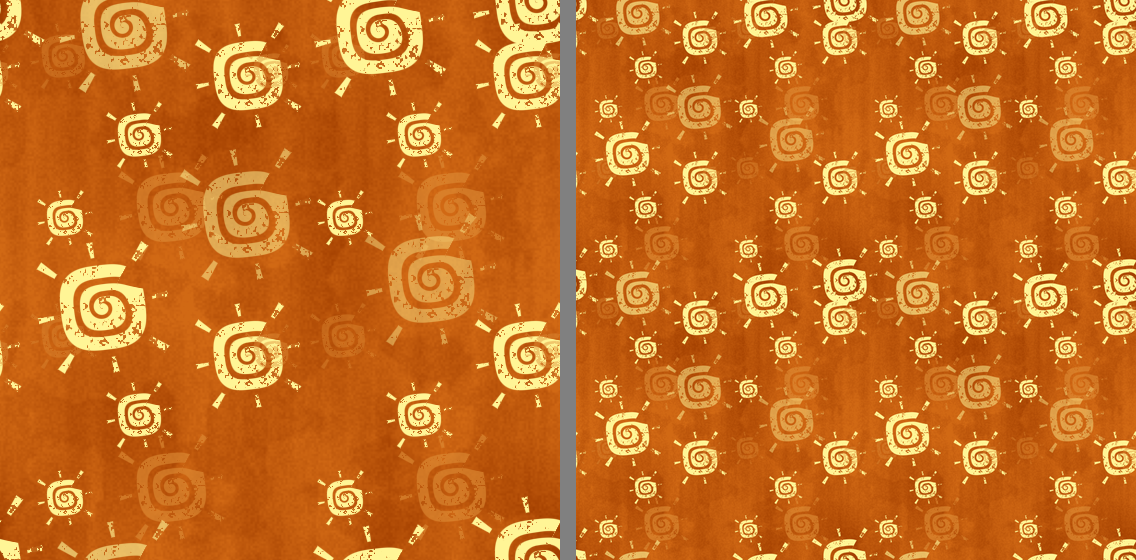
Left: one tile. Right: repeated 2 by 2.
This pattern is drawn by a WebGL 1 fragment shader. Its source:

```glsl
precision highp float;
uniform vec2 u_resolution;

const float TAU = 6.2831853;

float hash(vec2 p) {
  vec3 h = fract(p.xyx * 0.1031);
  h += dot(h, h.yzx + 33.33);
  return fract((h.x + h.y) * h.z);
}

// Value noise that wraps after a whole number of cells
float noise(vec2 p, vec2 period) {
  vec2 i = floor(p);
  vec2 f = p - i;
  f = f * f * (3.0 - 2.0 * f);
  vec2 a = mod(i, period);
  vec2 b = mod(i + 1.0, period);
  return mix(mix(hash(a), hash(vec2(b.x, a.y)), f.x),
             mix(hash(vec2(a.x, b.y)), hash(b), f.x), f.y);
}

float fbm(vec2 uv, vec2 cells) {
  float sum = 0.0;
  float weight = 0.5;
  for (int i = 0; i < 5; i++) {
    sum += weight * noise(uv * cells, cells);
    cells *= 2.0;
    weight *= 0.5;
  }
  return sum / 0.97;
}

// Rounded square of radius 1, cut by a groove that winds to the middle
float spiralDistance(vec2 q, float angle) {
  vec2 s = abs(mat2(0.993, -0.12, 0.12, 0.993) * q);
  float round_r = length(q);
  float square_r = pow(pow(s.x, 3.0) + pow(s.y, 3.0), 1.0 / 3.0);
  float r = mix(round_r, square_r * 1.03, smoothstep(0.2, 0.7, round_r));
  float turn = fract(angle / TAU - 0.169);
  float d = r - 1.0;
  for (int k = -1; k < 3; k++) {
    float t = turn + float(k);
    float groove = 0.61 + min(0.42 * exp(-22.0 * (t + 0.094)), 2.0)
      - 0.3 * smoothstep(0.75, 1.1, t) - 0.2 * max(t - 1.1, 0.0);
    float halfWidth = mix(0.075, 0.045, smoothstep(0.7, 1.6, t))
      * (1.0 - smoothstep(1.9, 2.2, t));
    float cut = halfWidth - abs(r - groove);
    // The open mouth of the groove removes everything outside it
    if (k < 0) cut = min(r - groove + halfWidth, (1.0 - turn) * TAU * r);
    d = max(d, cut);
  }
  return d;
}

// Eight bars, the diagonal ones longer and farther out
float rayDistance(vec2 q, float angle) {
  float k = floor((angle - 0.21) / (TAU / 8.0) + 0.5);
  float a = angle - 0.21 - k * TAU / 8.0;
  float diagonal = mod(k, 2.0);
  vec2 v = length(q) * vec2(cos(a), sin(a));
  v.x -= 1.33 + 0.19 * diagonal;
  return max(abs(v.x) - 0.18 - 0.05 * diagonal,
             abs(v.y) - 0.055 - 0.02 * diagonal - 0.08 * v.x);
}

// Paints a worn sun, repeated at the given period
void sun(inout vec3 color, vec2 uv, vec2 centre, float period, float size,
         vec3 paint, float alpha) {
  vec2 q = (mod(uv - centre + 0.5 * period, period) - 0.5 * period) / size;
  if (length(q) > 2.0) return;
  float angle = atan(q.y, q.x);
  float rays = rayDistance(q, angle);
  float d = min(spiralDistance(q, angle), rays);
  float edge = 0.8 / (size * min(u_resolution.x, u_resolution.y));
  float cover = 1.0 - smoothstep(-edge, edge, d);
  float wear = 0.45 * noise(q * 5.0 + 20.0, vec2(64.0))
    + 0.55 * noise(q * vec2(25.0, 21.0), vec2(128.0));
  float threshold = 0.27 + 0.07 * smoothstep(-0.2, 0.8, q.x - 0.6 * q.y);
  if (rays < edge) threshold += 0.09 * smoothstep(-0.3, 0.8, q.x + q.y);
  cover *= mix(0.12, 1.0, smoothstep(threshold - 0.04, threshold + 0.05, wear));
  color = mix(color, paint, cover * alpha);
}

void main() {
  vec2 uv = gl_FragCoord.xy / u_resolution;

  // Rusty ground: clouds, vertical streaks, stains and grain
  float tone = 0.6 + 1.1 * (fbm(uv, vec2(5.0, 4.0)) - 0.5)
    + 0.55 * (fbm(uv, vec2(36.0, 2.0)) - 0.5)
    + 0.28 * (noise(uv * 256.0, vec2(256.0)) - 0.5);
  tone -= 0.25 * smoothstep(0.55, 0.64, fbm(uv, vec2(9.0, 8.0)));
  vec3 color = mix(vec3(0.64, 0.25, 0.0), vec3(0.82, 0.41, 0.08), clamp(tone, 0.0, 1.0));

  vec3 cream = vec3(1.0, 0.96, 0.59);
  vec3 amber = vec3(0.87, 0.55, 0.21);

  // Faded suns, two by two
  sun(color, uv, vec2(0.113, 0.400), 0.5, 0.039, amber, 0.4);
  sun(color, uv, vec2(0.306, 0.130), 0.5, 0.0625, amber, 0.62);

  // Large suns, scattered once over the tile
  sun(color, uv, vec2(0.221, 0.953), 1.0, 0.078, cream, 0.64);
  sun(color, uv, vec2(0.440, 0.617), 1.0, 0.078, cream, 0.52);
  sun(color, uv, vec2(0.770, 0.501), 1.0, 0.078, cream, 0.43);
  sun(color, uv, vec2(0.678, 0.945), 1.0, 0.078, cream, 1.0);
  sun(color, uv, vec2(0.184, 0.451), 1.0, 0.078, cream, 1.0);
  sun(color, uv, vec2(0.961, 0.997), 1.0, 0.078, cream, 1.0);

  // Bright suns, two by two, with a faded one laid over the largest
  sun(color, uv, vec2(0.443, 0.365), 0.5, 0.0625, cream, 1.0);
  sun(color, uv, vec2(0.249, 0.259), 0.5, 0.039, cream, 1.0);
  sun(color, uv, vec2(0.116, 0.111), 0.5, 0.0325, cream, 1.0);
  sun(color, uv, vec2(0.484, 0.374), 0.5, 0.031, amber, 0.45);

  gl_FragColor = vec4(color, 1.0);
}
```
